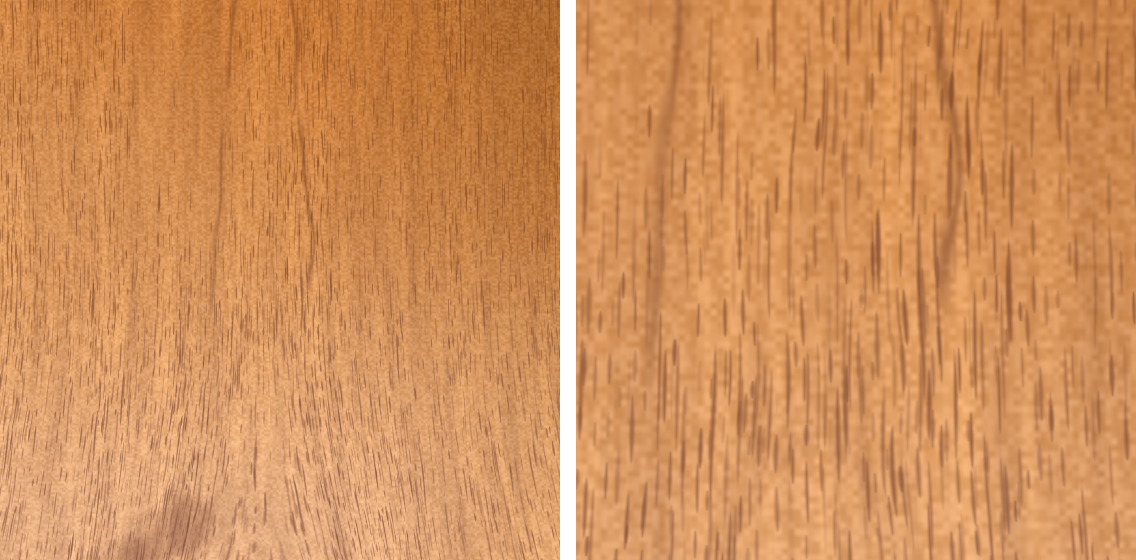
Left: the whole. Right: its middle third, enlarged.
Reproduce this texture procedurally as a three.js fragment shader.

```glsl
varying vec2 vUv;

#define AMBER vec3(0.80, 0.49, 0.225)
#define HONEY vec3(0.87, 0.605, 0.37)
#define PALE vec3(0.925, 0.705, 0.525)
#define PORE_WARM vec3(0.52, 0.28, 0.13)
#define PORE_COOL vec3(0.52, 0.32, 0.25)
#define HEART_X 0.47
#define PORE_WIDTH 0.0012
#define PORE_SOFTNESS 0.0014
#define PORE_DENSITY 0.52
#define PORE_STRENGTH 0.75
#define STREAK_CONTRAST 0.55
#define SPECKLE_CONTRAST 0.11

float hash(vec2 p) {
  return fract(sin(dot(p, vec2(127.1, 311.7))) * 43758.5453);
}

float noise(vec2 p) {
  vec2 i = floor(p);
  vec2 f = fract(p);
  f = f * f * (3.0 - 2.0 * f);
  float low = mix(hash(i), hash(i + vec2(1.0, 0.0)), f.x);
  float high = mix(hash(i + vec2(0.0, 1.0)), hash(i + 1.0), f.x);
  return mix(low, high, f.y);
}

float fbm(vec2 p) {
  float sum = 0.0;
  float weight = 0.5;
  for (int i = 0; i < 4; i++) {
    sum += weight * noise(p);
    p = p * 2.03 + 7.3;
    weight *= 0.5;
  }
  return sum / 0.9375;
}

// Straightens the fibres, which spread apart towards the bottom
vec2 fibreSpace(vec2 p) {
  float side = p.x - HEART_X;
  float fall = max(0.55 - p.y, 0.0);
  float u = side / (1.0 + 0.5 * fall * fall);
  u -= 1.8 * fall * fall * side * exp(-side * side / 0.03);
  u += 0.008 * (noise(p * vec2(9.0, 4.0)) - 0.5);
  u += 0.003 * (noise(p * vec2(40.0, 18.0)) - 0.5);
  return vec2(u + HEART_X, p.y);
}

// Signed distance to a parabolic growth ring, positive outside
float archDistance(vec2 p, float centre, float apex, float steepness) {
  float side = p.x - centre;
  float slope = 2.0 * steepness * side;
  return (p.y - apex + steepness * side * side) / sqrt(1.0 + slope * slope);
}

// One layer of tapered dashes, one per cell of staggered columns
float pores(vec2 g, vec2 grid, float seed, float density) {
  vec2 q = g * grid;
  q.y += 17.0 * hash(vec2(floor(q.x), seed));
  vec2 id = floor(q) + seed * 13.0;
  vec2 f = fract(q) - 0.5;
  float offset = 0.4 * (hash(id + 3.7) - 0.5);
  float halfLength = mix(0.18, 0.49, hash(id + 8.1));
  float taper = max(1.0 - pow(f.y / halfLength, 2.0), 0.0);
  float width = PORE_WIDTH * taper * mix(0.5, 1.2, hash(id + 5.9));
  float gap = abs(f.x - offset) / grid.x - width;
  float body = 1.0 - smoothstep(-PORE_SOFTNESS, PORE_SOFTNESS, gap);
  float present = smoothstep(0.0, 0.2, density - hash(id));
  return body * present * smoothstep(0.0, 0.35, taper) * mix(0.4, 1.0, hash(id + 2.3));
}

void main() {
  vec2 p = vUv;
  vec2 g = fibreSpace(p);
  vec2 wavy = p + 0.014 * (vec2(noise(p * 14.0), noise(p * 14.0 + 31.0)) - 0.5);
  wavy.x += 0.006 * (noise(g * vec2(120.0, 9.0)) - 0.5);

  // Overall tone, amber at the top right and pale at the bottom
  vec3 wood = mix(HONEY, AMBER, smoothstep(0.4, 1.1, p.y + 0.4 * (p.x - 0.45)));
  float paleness = (1.0 - smoothstep(0.0, 0.6, p.y)) * (1.0 - 0.5 * smoothstep(0.55, 1.0, p.x));
  wood = mix(wood, PALE, paleness);
  wood *= 1.0 - 0.13 * smoothstep(0.55, 1.0, p.x) * p.y;
  vec3 poreColor = mix(PORE_COOL, PORE_WARM, smoothstep(0.1, 0.9, p.y));

  // Long streaks, thin fibres and fine speckle
  float broad = fbm(g * vec2(16.0, 1.3));
  float fine = fbm(g * vec2(75.0, 5.0) + 11.0);
  float fibre = noise(g * vec2(190.0, 13.0) + 5.0);
  float streak = 0.55 * (broad - 0.45) + 0.75 * (fine - 0.45) + 0.2 * (fibre - 0.5);
  wood = mix(wood, poreColor, STREAK_CONTRAST * streak);
  wood += SPECKLE_CONTRAST * (noise(p * 260.0) - 0.5) * vec3(0.9, 1.0, 1.1);

  // Growth rings: a broad inner arch, steep outer legs, a small one below
  float inner = archDistance(wavy, HEART_X, 0.395, 24.0);
  float outer = archDistance(wavy, HEART_X, 1.2, 90.0);
  float small = archDistance(wavy, 0.44, 0.065, 10.0);
  float innerBand = smoothstep(-0.006, 0.008, inner) * exp(-max(inner, 0.0) / 0.022);
  float outerLine = exp(-pow(outer / 0.0035, 2.0)) * smoothstep(0.36, 0.5, p.y);
  outerLine *= smoothstep(0.25, 0.6, noise(vec2(p.x * 12.0, p.y * 11.0)));
  float smallBand = smoothstep(-0.005, 0.006, small) * exp(-max(small, 0.0) / 0.015);
  smallBand *= 1.0 - smoothstep(0.04, 0.1, abs(p.x - 0.44));

  // Smoky knot at the bottom edge
  vec2 k = wavy - vec2(0.285, 0.035);
  k = vec2(k.x - 0.3 * k.y, k.y - 0.35 * k.x) / vec2(0.085, 0.055);
  float knot = 1.0 - smoothstep(0.2, 1.5, length(k) + 1.3 * (fbm(p * 22.0) - 0.5));
  float stain = 0.3 * innerBand * fine + 0.5 * outerLine;
  stain += 0.3 * smallBand * fine + 0.75 * knot * mix(0.4, 0.8, fine);
  wood = mix(wood, poreColor, min(stain, 0.7));

  // Pores crowd along rings and thin out in the smooth zones
  float clear = smoothstep(0.18, 0.26, p.x) * (1.0 - smoothstep(0.46, 0.54, p.x));
  clear *= smoothstep(0.5, 0.7, p.y);
  float density = PORE_DENSITY + 1.0 * (0.5 - broad) + 0.4 * innerBand;
  density -= 0.26 * clear + 0.12 * (1.0 - smoothstep(-0.04, 0.0, inner));
  float light = 1.0;
  for (int i = 0; i < 4; i++) {
    float layer = float(i);
    vec2 grid = vec2(128.0 - 11.0 * layer, 30.0 / (1.0 + 0.8 * layer));
    float reach = density * mix(1.0, 0.75, layer / 3.0);
    light *= 1.0 - PORE_STRENGTH * pores(g + layer * 0.37, grid, layer + 1.0, reach);
  }
  wood = mix(poreColor, wood, max(light, 0.12));

  gl_FragColor = vec4(wood, 1.0);
}
```
